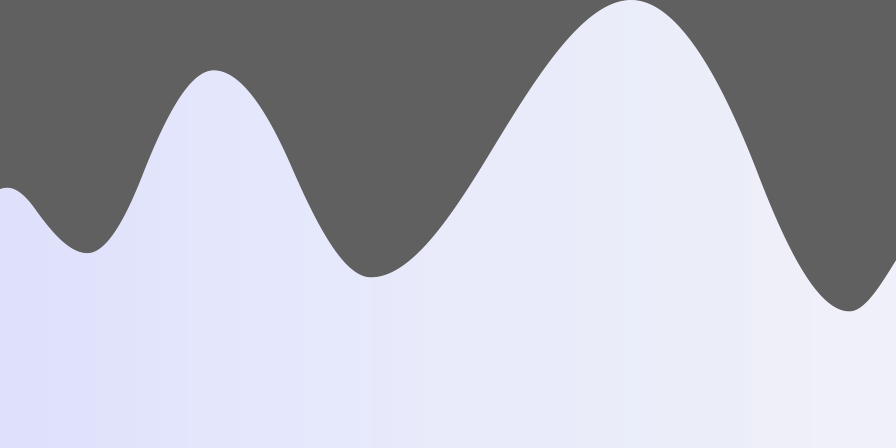
A WebGL 1 fragment shader for this background:

```glsl
precision highp float;
// Pale lavender rolling wave rising against a flat grey backdrop.

uniform vec2 u_resolution;

// Height of the wave crest at x: a sum of cubic Hermite rises between knots.
float crest(float x) {
  // Each knot holds x, height and slope; the canvas is 2 wide and 1 high.
  vec3 knot[13];
  knot[0] = vec3(0.0, 0.578, 0.3);
  knot[1] = vec3(0.016, 0.581, 0.0);
  knot[2] = vec3(0.078, 0.534, -1.4);
  knot[3] = vec3(0.195, 0.435, 0.0);
  knot[4] = vec3(0.318, 0.609, 2.55);
  knot[5] = vec3(0.477, 0.843, 0.0);
  knot[6] = vec3(0.651, 0.627, -2.3);
  knot[7] = vec3(0.828, 0.381, 0.0);
  knot[8] = vec3(1.099, 0.667, 1.65);
  knot[9] = vec3(1.409, 1.0, 0.0);
  knot[10] = vec3(1.693, 0.609, -2.6);
  knot[11] = vec3(1.896, 0.305, 0.0);
  knot[12] = vec3(2.0, 0.419, 1.6);

  float height = knot[0].y;
  for (int i = 0; i < 12; i++) {
    vec3 a = knot[i];
    vec3 b = knot[i + 1];
    float span = b.x - a.x;
    float t = clamp((x - a.x) / span, 0.0, 1.0);
    float bend = a.z * (1.0 - t) - b.z * t;
    height += (b.y - a.y) * t * t * (3.0 - 2.0 * t) + span * t * (1.0 - t) * bend;
  }
  return height;
}

// Horizontal lavender gradient with faint vertical tint changes.
vec3 lavender(float x) {
  vec3 color = mix(vec3(0.875, 0.88, 0.982), vec3(0.9, 0.912, 0.99), smoothstep(0.0, 0.36, x));
  color = mix(color, vec3(0.914, 0.918, 0.98), smoothstep(0.34, 0.52, x));
  color = mix(color, vec3(0.922, 0.933, 0.978), smoothstep(0.52, 0.82, x));
  color = mix(color, vec3(0.938, 0.938, 0.978), smoothstep(0.825, 0.85, x));
  return mix(color, vec3(0.942, 0.941, 0.98), smoothstep(0.85, 1.0, x));
}

void main() {
  vec2 uv = gl_FragCoord.xy / u_resolution;
  float x = 2.0 * uv.x;
  float pixel = 1.0 / u_resolution.y;

  // Divide the vertical gap by the slope length for an even soft edge.
  float height = crest(x);
  float slope = (crest(x + 0.002) - crest(x - 0.002)) / 0.004;
  float gap = (height - uv.y) / sqrt(1.0 + slope * slope);
  float wave = smoothstep(-0.6 * pixel, 0.6 * pixel, gap);

  gl_FragColor = vec4(mix(vec3(0.378), lavender(uv.x), wave), 1.0);
}
```
